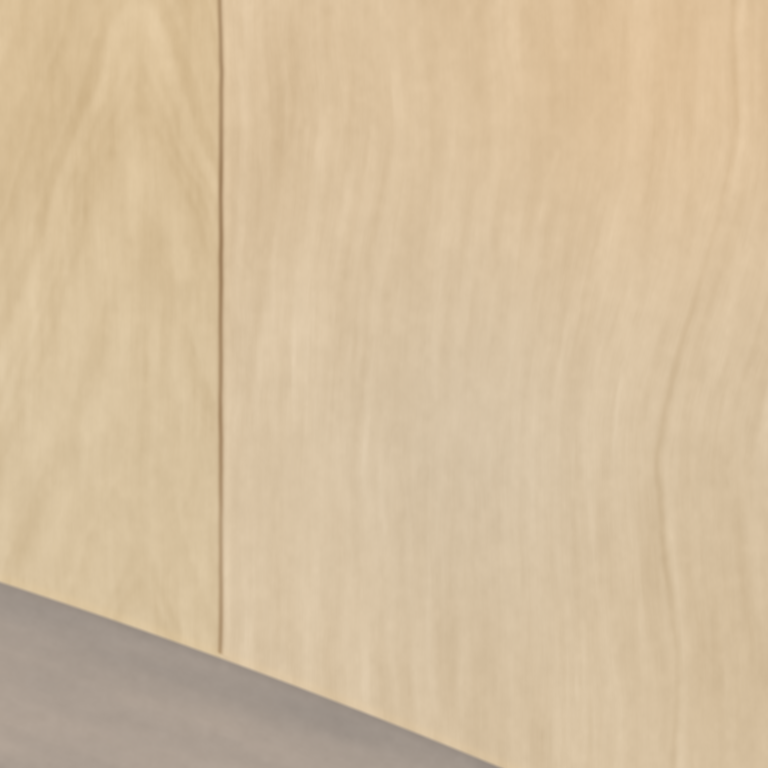
A Shadertoy shader for this texture:

```glsl
float hash(vec2 p) {
    vec3 q = fract(vec3(p.xyx) * 0.1031);
    q += dot(q, q.yzx + 33.33);
    return fract((q.x + q.y) * q.z);
}

float noise(vec2 p) {
    vec2 cell = floor(p), f = fract(p);
    f = f * f * (3.0 - 2.0 * f);
    return mix(mix(hash(cell), hash(cell + vec2(1, 0)), f.x),
               mix(hash(cell + vec2(0, 1)), hash(cell + vec2(1, 1)), f.x), f.y);
}

// Layered noise centred on zero
float fbm(vec2 p) {
    float sum = 0.0, weight = 0.5;
    for (int i = 0; i < 4; i++) {
        sum += weight * (noise(p) - 0.5);
        p = p * 2.03 + 17.3;
        weight *= 0.5;
    }
    return sum;
}

float band(float d, float width) {
    return exp(-d * d / (width * width));
}

// Dark line with a pale flank
float vein(float d, float width) {
    return band(d, width) - 0.7 * band(d - 2.2 * width, 1.5 * width);
}

// Nested pointed arches of cut growth rings
float archGrain(vec2 p, float centre) {
    float u = p.x - centre + 0.03 * fbm(p * vec2(9.0, 7.0));
    float level = p.y + 3.0 * sqrt(u * u + 0.0005);
    level += 0.06 * fbm(p * vec2(10.0, 5.0) + 8.0);
    return noise(vec2(level * 19.0, 3.7)) + 0.5 * noise(vec2(level * 43.0, 9.2)) - 0.75;
}

// Upright fibres that fade in and out along their length
float fibreGrain(float x, float y) {
    float fibres = 0.5 * fbm(vec2(x * 24.0, y * 3.5)) + 0.5 * fbm(vec2(x * 70.0, y * 7.0 + 5.0));
    return fibres * (0.55 + 0.9 * noise(vec2(x * 9.0, y * 6.0 + 3.0)));
}

vec3 woodColor(vec2 p, float seamX) {
    vec3 color = mix(vec3(0.843, 0.760, 0.638), vec3(0.856, 0.756, 0.617),
                     smoothstep(0.35, 1.0, p.y));
    // Broad warm and cool areas
    float leftPanel = 1.0 - smoothstep(seamX - 0.002, seamX + 0.002, p.x);
    color += vec3(-0.008, -0.009, -0.024) * leftPanel;
    color += vec3(0.010, -0.006, -0.018) * band(length((p - vec2(0.88, 0.92)) * vec2(1.0, 0.8)), 0.23);
    color += vec3(-0.003, 0.005, 0.016) * band(length((p - vec2(0.60, 0.42)) * vec2(1.0, 0.6)), 0.16);
    color -= vec3(0.010, 0.013, 0.018) * band(p.x - 0.93, 0.18) * (1.0 - smoothstep(0.1, 0.6, p.y));
    color += vec3(0.026, 0.030, 0.035) * fbm(p * vec2(7.0, 4.0) + 2.0);

    // Grain leans left toward the lower right
    float lean = 0.095 * (1.0 - smoothstep(0.38, 0.85, p.y)) - 0.018 * (1.0 - smoothstep(0.1, 0.4, p.y));
    float bend = lean * smoothstep(0.5, 0.88, p.x);
    bend += 0.035 * (1.0 - smoothstep(0.45, 0.85, p.y)) * band(p.x - 0.47, 0.11);
    float x = p.x + bend + 0.018 * fbm(p * vec2(6.0, 6.0));
    float grain = 0.105 * fibreGrain(x, p.y);
    grain += 0.032 * archGrain(p, 0.185) * leftPanel * (0.5 + noise(p * vec2(12.0, 8.0)));

    // Pronounced veins
    float wander = 0.018 * fbm(vec2(p.y * 7.0, 4.0));
    float broken = 0.35 + 0.9 * noise(vec2(p.y * 9.0, 6.0));
    grain -= 0.026 * broken * vein(p.x + lean - 0.955 + wander, 0.005);
    grain -= 0.014 * vein(x - 0.505 + wander, 0.005) * band(p.y - 0.68, 0.25);
    grain -= 0.016 * vein(p.x - 0.325 - 0.14 * (p.y - 0.5) + wander, 0.007) * band(p.y - 0.62, 0.22);
    color += grain * vec3(0.9, 1.0, 1.12);

    // Fine mottling
    return color + 0.018 * fbm(p * vec2(38.0, 26.0)) + 0.030 * fbm(p * vec2(95.0, 70.0));
}

vec3 floorColor(vec2 p, float depth) {
    vec3 color = mix(vec3(0.615, 0.574, 0.538), vec3(0.672, 0.620, 0.572),
                     smoothstep(0.0, 0.10, depth));
    vec2 streak = vec2(p.x + 0.4 * p.y, p.y + 0.28 * p.x);
    color += vec3(0.065, 0.055, 0.045) * fbm(streak * vec2(9.0, 28.0));
    return color + 0.028 * fbm(p * 75.0);
}

void mainImage(out vec4 fragColor, in vec2 fragCoord) {
    vec2 p = fragCoord / iResolution.xy;
    float pixel = 1.0 / iResolution.y;
    float seamX = 0.287;

    float edgeY = 0.242 - 0.325 * p.x - 0.07 * p.x * p.x;
    float above = p.y - edgeY;
    vec3 wood = woodColor(p, seamX);

    // Panel joint with a pale right lip
    float seamD = p.x - seamX - 0.005 * fbm(vec2(p.y * 9.0, 1.0));
    float seamEnd = smoothstep(0.003, 0.009, above);
    float seamDepth = mix(0.65, 1.0, band(p.y - 0.65, 0.25)) * (0.8 + 0.3 * noise(vec2(p.y * 22.0, 2.0)));
    wood += 0.018 * band(seamD - 0.009, 0.005) * seamEnd;
    wood = mix(wood, vec3(0.57, 0.45, 0.32),
               min(0.8 * seamDepth, 1.0) * band(seamD, 0.0034) * seamEnd);

    // Lower panel edge and its contact shadow
    wood += vec3(0.018, 0.012, 0.002) * band(above - 0.006, 0.007);
    vec3 ground = floorColor(p, -above);
    ground -= 0.025 * band(above, 0.009);
    float cover = smoothstep(-0.002 - pixel, 0.002 + pixel, above);
    fragColor = vec4(clamp(mix(ground, wood, cover), 0.0, 1.0), 1.0);
}
```
